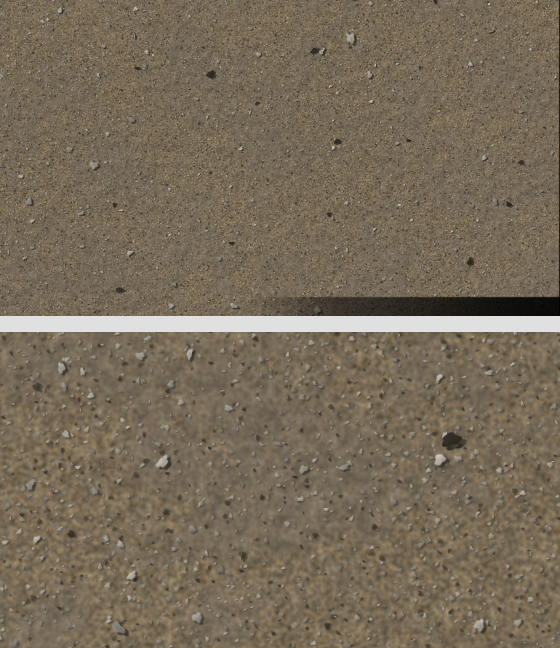
Top, the full canvas; bottom, a detail of the centre.
Reproduce this texture procedurally as a Shadertoy shader.

```glsl
#define SAND_WARM vec3(0.478, 0.422, 0.335)
#define SAND_GREY vec3(0.462, 0.415, 0.348)
#define SHELL vec3(0.64, 0.62, 0.58)
#define STONE vec3(0.24, 0.215, 0.18)
#define GRAIN_FREQ 150.0
#define GRAIN_CONTRAST 0.20
#define CLUMP_CONTRAST 0.22
#define RELIEF 0.24
#define STRIP_HEIGHT 0.060
#define STRIP_START 0.41

vec2 hash2(vec2 p) {
    vec3 q = fract(p.xyx * vec3(0.1031, 0.1030, 0.0973));
    q += dot(q, q.yzx + 33.33);
    return fract((q.xx + q.yz) * q.zy);
}

mat2 rotation(float a) {
    float c = cos(a), s = sin(a);
    return mat2(c, s, -s, c);
}

float cornerGradient(vec2 corner, vec2 offset) {
    float a = 6.2832 * hash2(corner + 71.0).x;
    return dot(vec2(cos(a), sin(a)), offset);
}

float gradientNoise(vec2 p) {
    vec2 i = floor(p), f = p - i;
    vec2 u = f * f * f * (f * (f * 6.0 - 15.0) + 10.0);
    vec2 e = vec2(1.0, 0.0);
    float low = mix(cornerGradient(i, f), cornerGradient(i + e, f - e), u.x);
    float high = mix(cornerGradient(i + e.yx, f - e.yx), cornerGradient(i + 1.0, f - 1.0), u.x);
    return 1.4 * mix(low, high, u.y);
}

float fbm(vec2 p) {
    float sum = 0.0, amp = 0.5;
    for (int i = 0; i < 4; i++) {
        sum += amp * gradientNoise(p);
        p = rotation(0.6) * p * 2.1 + 7.0;
        amp *= 0.5;
    }
    return sum;
}

// Distance to a rough chip of unequal width
float chipDistance(vec2 q, float radius, vec2 rnd) {
    q = rotation(6.2832 * rnd.x) * q;
    q.y *= mix(1.0, 2.1, rnd.y);
    float a = atan(q.y, q.x);
    float outline = 1.0 + 0.15 * cos(3.0 * a + 9.0 * rnd.y) + 0.09 * cos(5.0 * a + 20.0 * rnd.x);
    return length(q) - radius * outline;
}

// One layer of chips, at most one per cell, lit from the upper left
void scatter(inout vec3 col, vec2 p, float cell, float share, float size, vec3 tint, float layer) {
    mat2 turn = rotation(0.5 + layer);
    vec2 grid = turn * p / cell + 40.0 + 13.0 * layer;
    vec2 id = floor(grid);
    vec2 place = hash2(id), pick = hash2(id + 19.0), form = hash2(id + 47.0);
    if (pick.x > share) return;

    vec2 q = (grid - id - 0.25 - 0.5 * place) * cell * turn;
    float radius = size * mix(0.4, 1.0, pick.y * pick.y);
    float soft = 0.6 / iResolution.y + 0.0008;
    float depth = mix(0.22, 0.48, smoothstep(0.002, 0.007, radius));
    float shadow = chipDistance(q - radius * vec2(0.5, -0.35), radius, form);
    col *= 1.0 - depth * smoothstep(soft * 1.5, -soft, shadow);

    float light = 1.0 + 0.14 * dot(q / radius, vec2(-0.6, 0.8));
    vec3 face = tint * light * mix(0.78, 1.1, form.x);
    face *= 1.0 + 0.12 * gradientNoise(p * 120.0);
    col = mix(col, face, smoothstep(soft, -soft, chipDistance(q, radius, form)));
}

void mainImage(out vec4 fragColor, in vec2 fragCoord) {
    vec2 uv = fragCoord / iResolution.xy;
    vec2 p = fragCoord / iResolution.y;
    float px = 1.0 / iResolution.y;

    // Loose warm grains and smooth silt of nearly equal brightness
    float patches = fbm(p * 4.0 + 5.0);
    float loose = smoothstep(-0.3, 0.3, patches + 0.8 * fbm(p * 15.0));
    vec3 col = mix(SAND_GREY, SAND_WARM, loose);
    col *= 1.0 + 0.04 * fbm(p * 2.2 + 31.0);

    // Soft dents and ridges
    vec2 toLight = vec2(-0.005, 0.007);
    float slope = fbm(p * 18.0) - fbm((p + toLight) * 18.0);
    col *= 1.0 + RELIEF * slope;

    // Clumps and fine grains, with rusty tints
    col *= 1.0 + CLUMP_CONTRAST * fbm(p * 58.0 + 3.0);
    float grain = gradientNoise(p * GRAIN_FREQ) + 0.7 * gradientNoise(rotation(0.5) * p * GRAIN_FREQ * 1.4 + 9.0);
    col *= 1.0 + GRAIN_CONTRAST * grain * mix(0.5, 1.0, loose);
    float tone = gradientNoise(rotation(0.8) * p * GRAIN_FREQ * 0.9 + 60.0);
    col += vec3(0.026, 0.0, -0.026) * tone * mix(0.5, 1.0, loose);

    // Shell bits from dust to flakes, in loose drifts, thicker at the left
    float drift = fbm(p * 7.0 + 90.0);
    float crowd = clamp(1.1 - 0.3 * uv.x + 1.6 * drift, 0.35, 1.8);
    vec3 speck = mix(SHELL, SAND_GREY, 0.25);
    for (int i = 0; i < 3; i++) {
        float layer = float(i);
        scatter(col, p, 0.0145, 0.36 * mix(crowd, 1.0, 0.5), 0.0031, speck, layer);
        scatter(col, p, 0.0160, 0.16, 0.0030, SAND_WARM * 0.66, layer + 10.0);
    }
    scatter(col, p, 0.030, 0.22 * crowd, 0.0052, SHELL, 4.0);
    scatter(col, p, 0.028, 0.06, 0.0042, STONE * 1.2, 5.0);
    scatter(col, p, 0.060, 0.20 * crowd, 0.0090, SHELL, 6.0);
    scatter(col, p, 0.130, 0.22 * crowd, 0.0150, SHELL * 0.95, 7.0);
    scatter(col, p, 0.190, 0.22, 0.0160, STONE * 0.85, 8.0);

    // Shaded strip along the bottom, fading to black at the right
    float strip = smoothstep(px, -px, p.y - STRIP_HEIGHT);
    float fade = smoothstep(STRIP_START, 0.62, uv.x);
    float dim = mix(1.0, mix(0.52, 0.10, smoothstep(0.52, 1.0, uv.x)), fade);
    col *= mix(1.0, dim, strip);
    col *= 1.0 - 0.70 * smoothstep(0.997, 0.999, uv.x);

    fragColor = vec4(clamp(col, 0.0, 1.0), 1.0);
}
```
